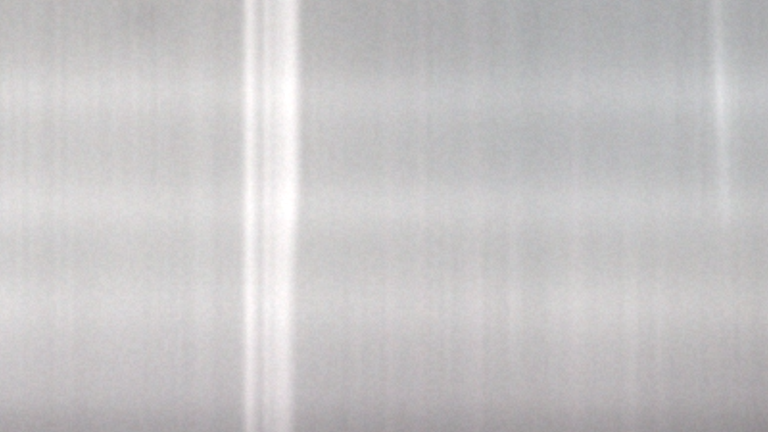
Write a Shadertoy shader that draws this texture.

```glsl
float hash(vec2 p) {
    vec3 q = fract(p.xyx * vec3(0.1031, 0.1030, 0.0973));
    q += dot(q, q.yzx + 33.33);
    return fract((q.x + q.y) * q.z);
}

float noise(vec2 p) {
    vec2 cell = floor(p), f = fract(p);
    f = f * f * (3.0 - 2.0 * f);
    float low = mix(hash(cell), hash(cell + vec2(1, 0)), f.x);
    float high = mix(hash(cell + vec2(0, 1)), hash(cell + vec2(1, 1)), f.x);
    return mix(low, high, f.y);
}

// Soft ridge centred on zero
float ridge(float d, float width) {
    d /= width;
    return exp(-d * d);
}

// Soft-edged strip between two positions
float strip(float x, float left, float right, float blur) {
    return smoothstep(left - blur, left + blur, x)
         - smoothstep(right - blur, right + blur, x);
}

void mainImage(out vec4 fragColor, in vec2 fragCoord) {
    vec2 uv = fragCoord / iResolution.xy;
    vec2 p = fragCoord / iResolution.y;

    // Broad lighting: paler left and centre, dim top, bottom and right
    float light = 0.768 + 0.036 * smoothstep(0.75, 0.0, uv.x);
    light -= 0.070 * smoothstep(0.30, 0.0, uv.y) + 0.075 * smoothstep(0.10, -0.02, uv.y);
    light -= 0.065 * smoothstep(0.76, 1.0, uv.y);
    light -= 0.042 * ridge(length((uv - vec2(0.68, 0.74)) * vec2(1.0, 1.2)), 0.28);
    light -= 0.045 * smoothstep(0.80, 1.0, uv.x) * (1.0 - 0.5 * uv.y);
    light -= 0.035 * ridge(length((uv - vec2(0.18, 0.96)) * vec2(1.5, 1.0)), 0.06);
    light += 0.025 * (noise(uv * vec2(4.0, 7.0)) - 0.5);

    // Blurred horizontal bands, uneven along their length
    float uneven = 0.75 + 0.5 * noise(uv * vec2(6.0, 2.0) + 5.0);
    light += uneven * 0.040 * ridge(uv.y - 0.78, 0.060);
    light += uneven * 0.056 * ridge(uv.y - 0.525, 0.062);
    light += uneven * 0.044 * ridge(uv.y - 0.30, 0.070);

    // Faint vertical streaks, fading along their length
    float fade = 0.3 + 1.2 * noise(vec2(uv.x * 12.0, uv.y * 3.0));
    light += 0.018 * fade * (noise(vec2(uv.x * 45.0, 3.5)) - 0.5);
    light += 0.020 * fade * (noise(vec2(uv.x * 120.0, uv.y * 2.0 + 8.5)) - 0.5);
    float streaks = ridge(uv.x - 0.507, 0.007) + ridge(uv.x - 0.549, 0.008)
                  + ridge(uv.x - 0.620, 0.010) + ridge(uv.x - 0.748, 0.009);
    streaks *= 0.6 + 0.4 * fade;
    light += 0.013 * streaks;

    // Bright double stripe, narrower and dimmer towards the bottom
    float upper = smoothstep(0.30, 0.62, uv.y);
    float right = mix(0.380, 0.388, upper);
    float glow = 0.085 * strip(uv.x, 0.318, right, 0.010);
    glow += 0.065 * ridge(uv.x - 0.324, 0.007);
    glow += 0.030 * strip(uv.x, 0.353, right, 0.010);
    glow += mix(0.030, 0.058, upper) * ridge(uv.x - right + 0.010, 0.012);
    glow -= 0.035 * ridge(uv.x - 0.339, 0.005);
    glow += 0.022 * ridge(uv.x - 0.347, 0.004);
    glow -= 0.014 * ridge(uv.x - 0.356, 0.004);
    glow += 0.022 * ridge(uv.x - 0.355, 0.05);
    light += glow * (0.86 + 0.22 * uv.y);

    // Short leaning gleam near the right side, with a faint shoulder
    float lean = uv.x - 0.954 + 0.020 * uv.y;
    float gleam = ridge(lean, 0.008) + 0.35 * ridge(lean - 0.006, 0.016);
    light += 0.062 * gleam * smoothstep(0.40, 0.62, uv.y) * (0.65 + 0.5 * ridge(uv.y - 0.78, 0.09));
    light += 0.012 * gleam;

    // Cool upper right, rosy bottom, warm stripe and streaks
    float cool = smoothstep(0.3, 0.75, uv.x) * smoothstep(0.25, 0.75, uv.y);
    vec3 color = light + mix(vec3(0.006, -0.002, -0.003), vec3(-0.005, -0.001, 0.007), cool);
    color += vec3(0.003, -0.007, 0.004) * smoothstep(0.40, 0.0, uv.y);
    color += vec3(0.04, 0.0, 0.0) * glow;
    color += vec3(0.006, -0.001, 0.001) * streaks;

    // Soft grain with red-green and blue-yellow mottling
    float grain = noise(p * 225.0) + 0.7 * noise(p * 125.0 + 17.0) - 0.85;
    float redGreen = noise(p * 110.0 + 41.0) - 0.5;
    float blueYellow = noise(p * 90.0 + 73.0) - 0.5;
    color += 0.028 * grain;
    color += 0.020 * redGreen * vec3(1.0, -0.6, 0.0);
    color += 0.020 * blueYellow * vec3(-0.3, -0.3, 1.0);

    fragColor = vec4(clamp(color, 0.0, 1.0), 1.0);
}
```
